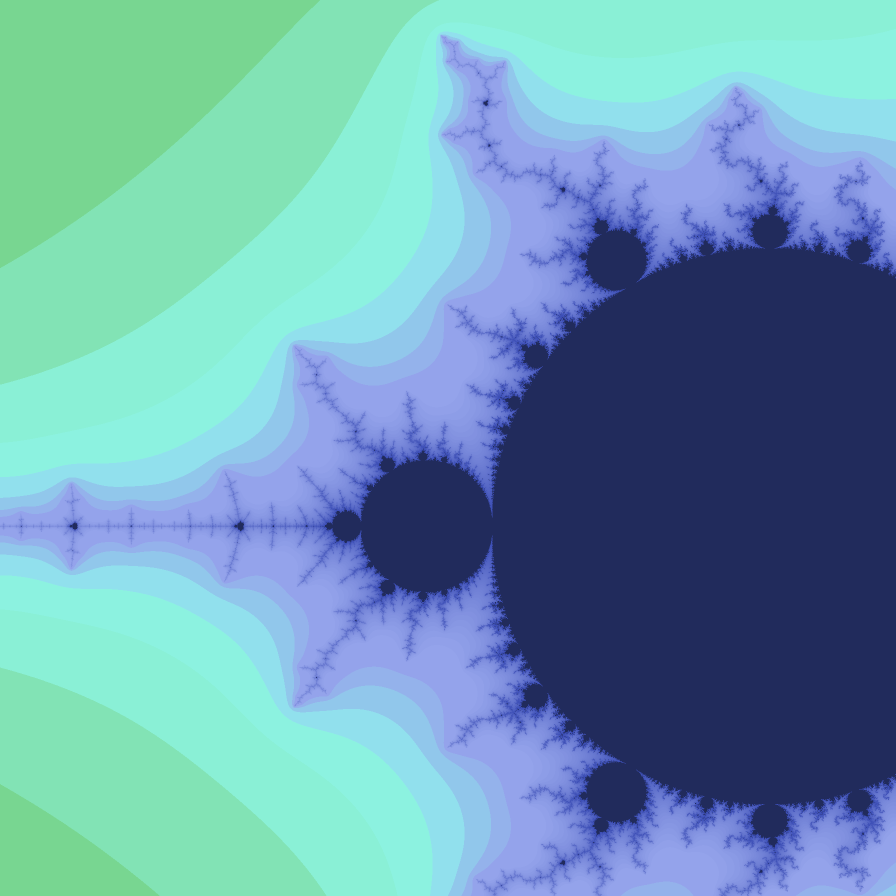
Write a WebGL 2 fragment shader that draws this background.

```glsl
#version 300 es
precision highp float;

uniform vec2 u_resolution;
out vec4 outColor;

// View of the complex plane
const vec2 VIEW_CENTER = vec2(-1.2900, 0.0704);
const float VIEW_SPAN = 0.807;

// Iteration
const int MAX_STEPS = 200;
const float BAILOUT_SQ = 1.0e6;
const int SAMPLES = 2;

// Palette: one flat colour per escape level, then a slow fade to deep blue
const int BAND_COUNT = 8;
const float FIRST_LEVEL = 3.0;
const float FADE_START = 12.0;
const float FADE_LENGTH = 26.0;
const vec3 INTERIOR = vec3(0.13, 0.17, 0.36);
const vec3 DEEP_BLUE = vec3(0.23, 0.30, 0.71);
const vec3 BANDS[BAND_COUNT] = vec3[BAND_COUNT](
    vec3(0.47, 0.84, 0.57),
    vec3(0.51, 0.89, 0.71),
    vec3(0.54, 0.94, 0.84),
    vec3(0.55, 0.95, 0.88),
    vec3(0.57, 0.88, 0.93),
    vec3(0.57, 0.78, 0.92),
    vec3(0.58, 0.70, 0.92),
    vec3(0.58, 0.64, 0.92)
);

// Continuous escape level of z -> z^2 + c, or -1 for points that stay bounded
float escapeLevel(vec2 c) {
    // The period-two disc is known to be bounded
    if (length(c + vec2(1.0, 0.0)) < 0.25) return -1.0;
    vec2 z = vec2(0.0);
    for (int i = 1; i <= MAX_STEPS; i++) {
        z = vec2(z.x * z.x - z.y * z.y, 2.0 * z.x * z.y) + c;
        float magSq = dot(z, z);
        if (magSq > BAILOUT_SQ) return float(i) - log2(0.5 * log(magSq));
    }
    return -1.0;
}

vec3 levelColor(float level) {
    if (level < 0.0) return INTERIOR;
    float stepLevel = floor(level);
    int band = int(clamp(stepLevel - FIRST_LEVEL, 0.0, float(BAND_COUNT - 1)));
    float fade = 1.0 - exp(-max(stepLevel - FADE_START, 0.0) / FADE_LENGTH);
    return mix(BANDS[band], DEEP_BLUE, fade);
}

void main() {
    float canvasSize = min(u_resolution.x, u_resolution.y);
    vec3 sum = vec3(0.0);
    // Average a small grid of samples to smooth every edge
    for (int j = 0; j < SAMPLES; j++) {
        for (int i = 0; i < SAMPLES; i++) {
            vec2 jitter = (vec2(i, j) + 0.5) / float(SAMPLES) - 0.5;
            vec2 p = (gl_FragCoord.xy + jitter - 0.5 * u_resolution) / canvasSize;
            sum += levelColor(escapeLevel(VIEW_CENTER + p * VIEW_SPAN));
        }
    }
    outColor = vec4(sum / float(SAMPLES * SAMPLES), 1.0);
}
```
